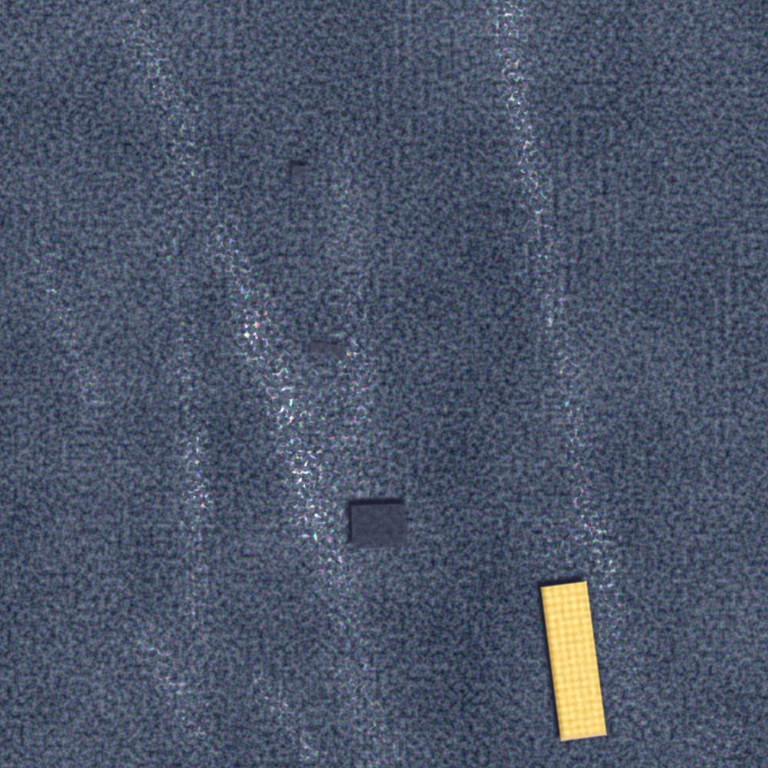
This texture is drawn by a Shadertoy shader. Its source:

```glsl
#define ASPHALT vec3(0.285, 0.325, 0.405)
#define SLAB_COLOR vec3(0.255, 0.275, 0.355)
#define PAINT vec3(0.98, 0.85, 0.50)
#define SHADOW vec3(0.10, 0.105, 0.16)
#define GRAIN_SCALE 125.0
#define GRAIN_GAIN 0.19
#define CHROMA_GAIN 0.075
#define MOTTLE_GAIN 0.05
#define GLINT_GAIN 0.95
#define EDGE 0.002
#define SHADOW_SHIFT vec2(-0.005, 0.008)

vec2 gradientAt(vec2 cell) {
    float angle = 6.2832 * fract(sin(dot(cell, vec2(127.1, 311.7))) * 43758.5);
    return vec2(cos(angle), sin(angle));
}

float gradientNoise(vec2 p) {
    vec2 i = floor(p), f = fract(p);
    vec2 u = f * f * f * (f * (f * 6.0 - 15.0) + 10.0);
    vec2 e = vec2(1.0, 0.0);
    float low = mix(dot(gradientAt(i), f), dot(gradientAt(i + e), f - e), u.x);
    float high = mix(dot(gradientAt(i + e.yx), f - e.yx),
                     dot(gradientAt(i + 1.0), f - 1.0), u.x);
    return mix(low, high, u.y);
}

float blob(vec2 p, vec2 center, vec2 radius) {
    vec2 d = (p - center) / radius;
    return exp(-dot(d, d));
}

// Worn trail: path holds start, slope and bow; span holds middle and reach,
// with depth measured downwards from the top edge.
float trail(vec2 p, vec3 path, vec2 span, float width) {
    float depth = 1.0 - p.y;
    float x = path.x + path.y * depth + path.z * depth * (1.0 - depth);
    float across = (p.x - x) / width;
    float along = (depth - span.x) / span.y;
    return exp(-across * across - along * along * along * along);
}

float wear(vec2 p) {
    vec2 q = p + 0.012 * vec2(gradientNoise(p * 14.0), 0.0);
    vec3 leftPath = vec3(0.165, 0.33, 0.12);
    vec3 rightPath = vec3(0.655, 0.185, -0.04);
    vec3 innerPath = vec3(0.195, 0.07, 0.05);
    float w = 0.45 * trail(q, leftPath, vec2(0.5, 0.65), 0.028);
    w += 0.60 * trail(q, leftPath, vec2(0.56, 0.18), 0.019);
    w += 0.50 * trail(q, rightPath, vec2(0.42, 0.5), 0.020);
    w += 0.40 * trail(q, rightPath, vec2(0.08, 0.13), 0.020);
    w += 0.35 * trail(q, innerPath, vec2(0.55, 0.4), 0.018);
    w += 0.50 * trail(q, innerPath, vec2(0.62, 0.07), 0.018);
    w += 0.40 * trail(q, vec3(0.44, 0.05, 0.0), vec2(0.43, 0.22), 0.020);
    w += 0.40 * trail(q, vec3(-0.035, 0.29, 0.0), vec2(0.41, 0.14), 0.017);
    w += 0.45 * trail(q, vec3(-0.158, 0.43, 0.0), vec2(0.89, 0.09), 0.020);
    w += 0.45 * trail(q, vec3(-0.275, 0.69, 0.0), vec2(0.94, 0.07), 0.020);
    w += 0.40 * blob(p, vec2(0.745, 0.295), vec2(0.06, 0.04));
    w += 0.30 * blob(p, vec2(0.43, 0.45), vec2(0.08, 0.14));
    w += 0.35 * blob(p, vec2(0.95, 0.03), vec2(0.04, 0.04));
    return w * (0.85 + 0.9 * gradientNoise(p * 27.0));
}

vec2 localFrame(vec2 p, vec2 center, float tilt) {
    float c = cos(tilt), s = sin(tilt);
    return mat2(c, -s, s, c) * (p - center);
}

float boxMask(vec2 p, vec2 halfSize, float softness) {
    vec2 d = abs(p) - halfSize;
    float dist = length(max(d, 0.0)) + min(max(d.x, d.y), 0.0);
    return 1.0 - smoothstep(-softness, softness, dist);
}

// Flat slab with a dark upper left rim
vec3 addSlab(vec3 color, vec2 q, vec2 halfSize, float shade, vec3 fill, float cover) {
    float rim = boxMask(q - SHADOW_SHIFT * shade, halfSize, 0.004);
    color = mix(color, SHADOW, 0.9 * rim * shade);
    return mix(color, fill, cover * boxMask(q, halfSize, EDGE));
}

void mainImage(out vec4 fragColor, in vec2 fragCoord) {
    vec2 p = fragCoord / iResolution.xy;

    // Stone grain with slight colour variation
    vec2 g = p * GRAIN_SCALE;
    float grain = gradientNoise(g) + 0.7 * gradientNoise(g * 1.9 + 31.7);
    vec3 chroma = vec3(gradientNoise(g * 1.1 + 57.3), gradientNoise(g * 1.1 + 91.1),
                       gradientNoise(g * 1.1 + 143.9));
    float mottle = gradientNoise(p * 6.0 + 3.7) + 0.7 * gradientNoise(p * 19.0);
    vec3 color = ASPHALT + GRAIN_GAIN * grain + CHROMA_GAIN * chroma + MOTTLE_GAIN * mottle;
    color -= 0.035 * blob(p, vec2(0.60, 0.30), vec2(0.08, 0.35));

    // Worn trails and their bright glints
    float worn = wear(p);
    float glint = max(gradientNoise(g * 1.25 + 211.3) + 0.3 * grain - 0.08, 0.0);
    color += worn * (0.075 + GLINT_GAIN * glint * (1.0 + 1.3 * chroma));

    // Dark slabs
    vec3 slab = SLAB_COLOR + 0.07 * grain;
    color = addSlab(color, localFrame(p, vec2(0.494, 0.315), 0.03),
                    vec2(0.036, 0.028), 1.0, slab, 0.9);
    color = addSlab(color, localFrame(p, vec2(0.391, 0.773), -0.05),
                    vec2(0.011, 0.011), 0.8, slab + 0.06, 0.75);
    color = addSlab(color, localFrame(p, vec2(0.427, 0.543), -0.15),
                    vec2(0.023, 0.009), 0.6, slab + 0.05, 0.7);

    // Painted bar with a woven surface
    vec2 q = localFrame(p, vec2(0.747, 0.139), 0.13);
    vec2 barSize = vec2(0.030, 0.101);
    vec2 weave = cos(q * 620.0);
    vec3 paint = PAINT + vec3(0.04, 0.06, 0.09) * (0.5 * (weave.x + weave.y) + grain);
    paint -= vec3(0.20, 0.25, 0.22) * (1.0 - smoothstep(0.0, 0.007, q.x + barSize.x));
    paint = mix(vec3(0.92, 0.78, 0.62), paint, smoothstep(0.0, 0.008, q.y + barSize.y));
    color = mix(color, SHADOW, 0.35 * boxMask(q - vec2(0.004, -0.004), barSize, 0.008));
    color = addSlab(color, q, barSize, 1.0, paint, 1.0);

    fragColor = vec4(clamp(color, 0.0, 1.0), 1.0);
}
```
